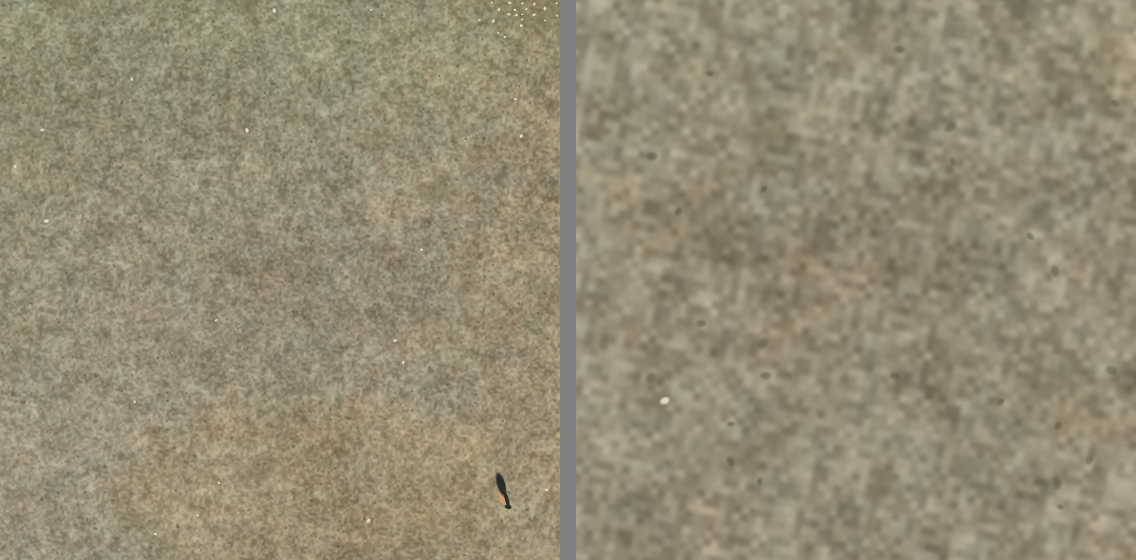
Left, the full canvas; right, a detail of the centre.
This texture is drawn by a three.js fragment shader. Its source:

```glsl
varying vec2 vUv;

const vec3 SOIL = vec3(0.588, 0.554, 0.469);
const vec3 OLIVE_SHIFT = vec3(-0.030, 0.004, -0.022);
const vec3 OCHRE_SHIFT = vec3(0.030, 0.000, -0.040);
const vec3 STAIN = vec3(0.43, 0.38, 0.27);
const vec3 PEBBLE = vec3(0.93, 0.89, 0.80);
const vec3 DARK_GRIT = vec3(0.34, 0.32, 0.24);
const vec3 LEAF_DARK = vec3(0.16, 0.18, 0.17);
const vec3 LEAF_TAN = vec3(0.80, 0.62, 0.42);

const float FINE_GRAIN = 0.155;
const float MID_GRAIN = 0.105;
const float CLUMPS = 0.085;
const float PATCHES = 0.070;
const float BROAD = 0.055;
const float COLOUR_GRAIN = 0.022;
const vec2 LEAF_POS = vec2(0.896, 0.131);
const float LEAF_TILT = 0.26;

float hash(vec2 p) {
  vec3 q = fract(vec3(p.xyx) * 0.1031);
  q += dot(q, q.yzx + 33.33);
  return fract((q.x + q.y) * q.z);
}

// Value noise centred on zero
float noise(vec2 p) {
  vec2 i = floor(p);
  vec2 f = fract(p);
  f = f * f * (3.0 - 2.0 * f);
  float low = mix(hash(i), hash(i + vec2(1.0, 0.0)), f.x);
  float high = mix(hash(i + vec2(0.0, 1.0)), hash(i + vec2(1.0)), f.x);
  return mix(low, high, f.y) - 0.5;
}

vec2 rotate(vec2 p, float a) {
  float c = cos(a);
  float s = sin(a);
  return vec2(c * p.x - s * p.y, s * p.x + c * p.y);
}

float fbm(vec2 p) {
  float sum = 0.0;
  float gain = 0.55;
  for (int i = 0; i < 4; i++) {
    sum += gain * noise(p);
    p = rotate(p, 0.6) * 2.03 + 17.0;
    gain *= 0.55;
  }
  return sum;
}

// One jittered grain in some cells of a grid; radius is in canvas units
float specks(vec2 uv, float cells, float chance, float radius, float seed) {
  vec2 p = uv * cells;
  vec2 id = floor(p) + seed;
  vec2 centre = 0.3 + 0.4 * vec2(hash(id + 3.7), hash(id + 9.1));
  vec2 d = rotate(fract(p) - centre, 6.28 * hash(id + 5.3)) / cells;
  float size = radius * mix(0.6, 1.2, hash(id + 7.9));
  float shape = 1.0 - smoothstep(0.4, 1.3, length(d * vec2(1.0, 1.4)) / size);
  return shape * step(hash(id), chance);
}

float ellipse(vec2 p, vec2 radii) {
  return 1.0 - smoothstep(0.75, 1.2, length(p / radii));
}

void main() {
  vec2 uv = vUv;

  // Layered brightness, from broad patches to grains
  float broad = fbm(uv * 4.0 + 11.0);
  float patches = fbm(uv * 13.0 + 31.0);
  float light = BROAD * broad + PATCHES * patches;
  light += CLUMPS * noise(rotate(uv, 0.5) * 48.0 + 5.0);
  light += MID_GRAIN * noise(rotate(uv, 0.9) * 112.0 + 40.0);
  light += FINE_GRAIN * noise(rotate(uv, 0.2) * 215.0 + 70.0);
  vec3 colour = SOIL + light * vec3(1.0, 0.99, 0.94);

  // Olive toward the top, ochre toward the bottom and right
  float olive = smoothstep(0.3, 1.0, uv.y - 0.3 * uv.x + 0.5 * broad);
  float ochre = ellipse((uv - vec2(0.55, 0.12)) * 0.5, vec2(0.17, 0.09));
  ochre += smoothstep(0.6, 1.1, uv.x + 0.5 * patches);
  colour += OLIVE_SHIFT * olive + OCHRE_SHIFT * 0.6 * ochre;
  float hue = noise(uv * 85.0 + 90.0) + noise(uv * 22.0 + 60.0);
  colour += COLOUR_GRAIN * hue * vec3(0.7, -0.3, -0.8);

  // Soft brown stains
  float stain = smoothstep(0.13, 0.42, fbm(uv * vec2(9.0, 12.0) + 57.0));
  colour = mix(colour, STAIN, 0.38 * stain);

  // Scattered grit, with a denser stony corner
  float corner = smoothstep(0.16, 0.02, length((uv - 1.0) * vec2(0.7, 1.7)));
  float grit = specks(uv, 62.0, 0.07, 0.0036, 20.0);
  colour = mix(colour, DARK_GRIT, 0.5 * grit);
  colour = mix(colour, STAIN, 0.35 * corner);
  float pebble = specks(uv, 19.0, 0.035, 0.0042, 50.0);
  pebble = max(pebble, specks(uv, 95.0, 0.38 * corner, 0.0036, 80.0));
  colour = mix(colour, PEBBLE, 0.9 * pebble);

  // Small dry leaf with a pale side and a dark stem tip
  vec2 leaf = rotate(uv - LEAF_POS, -LEAF_TILT);
  leaf = rotate(uv - LEAF_POS, LEAF_TILT * 0.0 + 0.0) + vec2(LEAF_TILT * (uv.y - LEAF_POS.y), 0.0);
  float pale = ellipse(leaf - vec2(-0.004, -0.020), vec2(0.006, 0.014));
  float blade = ellipse(leaf - vec2(0.0, 0.004), vec2(0.0075, 0.021));
  float stem = ellipse(leaf - vec2(0.003, -0.022), vec2(0.0035, 0.016));
  float tip = ellipse(leaf - vec2(0.002, -0.036), vec2(0.006, 0.004));
  colour = mix(colour, LEAF_TAN, pale);
  colour = mix(colour, LEAF_DARK, max(blade, max(stem, tip)));

  gl_FragColor = vec4(clamp(colour, 0.0, 1.0), 1.0);
}
```
